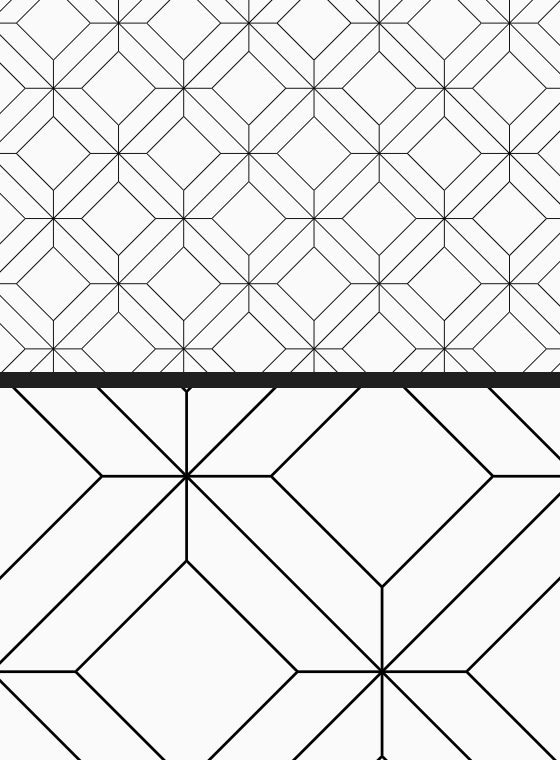
Top, the full canvas; bottom, a detail of the centre.
Write a Shadertoy shader that draws this pattern.

```glsl
// Thin black line lattice: eight-armed stars joined by diagonals around open diamonds.

const vec3 PAPER = vec3(0.98);
const vec3 INK = vec3(0.0);

// Lengths in canvas heights.
const float PERIOD = 0.3503;
const float LINE_WIDTH = 0.00247;
const vec2 STAR_CENTER = vec2(0.669, 0.5876);

// Half side of the diamond, as a share of the tilted cell.
const float DIAMOND_HALF = 0.2838;

// Paper left visible by a line at distance d, box filtered over one pixel.
float lineGap(float d, float width, float pixel) {
    float near = clamp((d - 0.5 * width) / pixel, -0.5, 0.5);
    float far = clamp((d + 0.5 * width) / pixel, -0.5, 0.5);
    return 1.0 - (far - near);
}

// Visible paper at point p, measured from a star.
float starLattice(vec2 p, float period, float width, float pixel) {
    // Turn by 45 degrees: stars fall on integer corners, diamonds on cell centers.
    vec2 cell = vec2(p.x + p.y, p.x - p.y) / period;
    vec2 q = abs(fract(cell) - 0.5);
    float scale = period * inversesqrt(2.0);
    float reach = max(q.x, q.y);

    // Long diagonals through the stars.
    float gap = lineGap((0.5 - q.x) * scale, width, pixel);
    gap *= lineGap((0.5 - q.y) * scale, width, pixel);

    // Diamond outline, and upright and level arms that stop at its corners.
    float outline = abs(reach - DIAMOND_HALF);
    float arm = abs(q.x - q.y) * inversesqrt(2.0);
    arm = max(arm, DIAMOND_HALF - reach);
    return gap * lineGap(min(outline, arm) * scale, width, pixel);
}

void mainImage(out vec4 fragColor, in vec2 fragCoord) {
    float pixel = 1.0 / iResolution.y;
    vec2 p = fragCoord * pixel - STAR_CENTER;
    float gap = starLattice(p, PERIOD, LINE_WIDTH, pixel);
    fragColor = vec4(mix(INK, PAPER, gap), 1.0);
}
```
